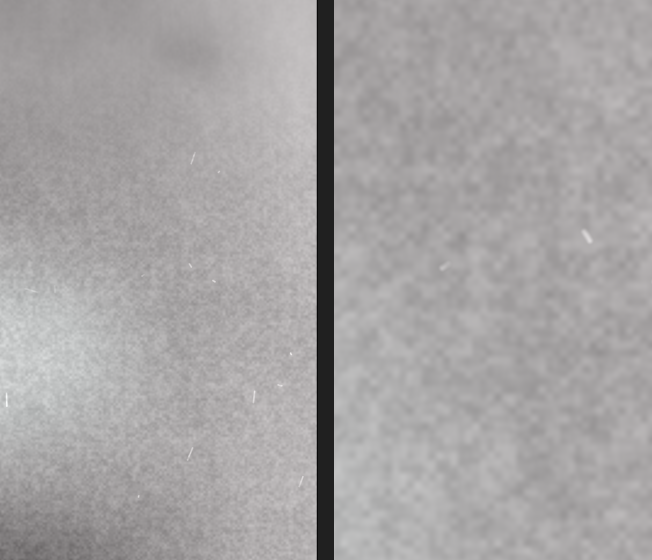
Left, the full canvas; right, a detail of the centre.
Reproduce this texture procedurally as a Shadertoy shader.

```glsl
float hash(vec2 p) {
    return fract(sin(dot(p, vec2(127.1, 311.7))) * 43758.5453);
}

float noise(vec2 p) {
    vec2 i = floor(p), f = fract(p);
    f = f * f * (3.0 - 2.0 * f);
    return mix(mix(hash(i), hash(i + vec2(1, 0)), f.x),
               mix(hash(i + vec2(0, 1)), hash(i + vec2(1, 1)), f.x), f.y);
}

float fbm(vec2 p) {
    float sum = 0.0, amp = 0.5;
    for (int i = 0; i < 4; i++) {
        sum += amp * (noise(p) - 0.5);
        p = mat2(1.6, 1.2, -1.2, 1.6) * p + 7.3;
        amp *= 0.5;
    }
    return sum;
}

// Soft elliptical patch of light or shade
float blob(vec2 p, vec2 center, vec2 radius) {
    vec2 d = (p - center) / radius;
    return exp(-dot(d, d));
}

float segment(vec2 p, vec2 a, vec2 b) {
    vec2 ab = b - a;
    return length(p - a - ab * clamp(dot(p - a, ab) / dot(ab, ab), 0.0, 1.0));
}

void mainImage(out vec4 fragColor, in vec2 fragCoord) {
    vec2 uv = fragCoord / iResolution.xy;
    vec2 p = fragCoord / iResolution.y;
    float aspect = iResolution.x / iResolution.y;

    // Broad lighting over the sheet
    float glare = blob(uv, vec2(-0.03, 0.36), vec2(0.42, 0.16));
    float light = 0.65 + 0.055 * smoothstep(0.4, 1.0, uv.x);
    light += 0.155 * glare;
    light -= 0.18 * blob(uv, vec2(0.08, -0.02), vec2(0.46, 0.14));
    light -= 0.055 * blob(uv, vec2(0.0, 0.70), vec2(0.45, 0.15));
    light -= 0.05 * blob(uv, vec2(0.0, 1.0), vec2(0.6, 0.13));
    light -= 0.025 * blob(uv, vec2(0.55, 0.42), vec2(0.22, 0.12));
    light -= 0.07 * blob(uv, vec2(0.60, 0.90), vec2(0.12, 0.05));
    light += 0.05 * blob(uv, vec2(1.0, 0.92), vec2(0.3, 0.25));

    // Cloudy stains and faint upright brushing
    light += 0.06 * fbm(p * 9.0) + 0.03 * fbm(p * vec2(60.0, 14.0));

    // Fine grain, losing focus toward the top
    float focus = 1.0 - smoothstep(0.5, 0.95, uv.y);
    float fine = noise(p * vec2(150.0, 175.0)) + noise(p.yx * 230.0 + 31.0) - 1.0;
    float coarse = noise(p * vec2(95.0, 80.0) + 13.0) - 0.5;
    light += fine * mix(0.008, 0.062, focus) + coarse * mix(0.018, 0.045, focus);

    // Scattered pale nicks and scratches
    float nicks = 0.0;
    for (float i = 0.0; i < 14.0; i++) {
        vec2 a = vec2(hash(vec2(i, 1.7)) * aspect, hash(vec2(i, 5.3)) * 0.8);
        float angle = 6.283 * hash(vec2(i, 9.1));
        float size = mix(0.002, 0.026, pow(hash(vec2(i, 3.9)), 2.0));
        float d = segment(p, a, a + size * vec2(cos(angle), sin(angle)));
        nicks += (1.0 - smoothstep(0.0, 0.0028, d)) * mix(0.06, 0.18, hash(vec2(i, 8.2)));
    }
    light += nicks * (0.5 + noise(p * 220.0));

    // Warm grey metal, cooler within the glare
    vec3 tint = mix(vec3(0.009, -0.004, -0.002), vec3(-0.005, 0.003, 0.003),
                    clamp(glare * 1.6, 0.0, 1.0));
    vec3 color = vec3(light) + tint;

    // Dark rim along the right border
    color *= 1.0 - 0.95 * smoothstep(0.994, 0.998, uv.x);
    fragColor = vec4(color, 1.0);
}
```
